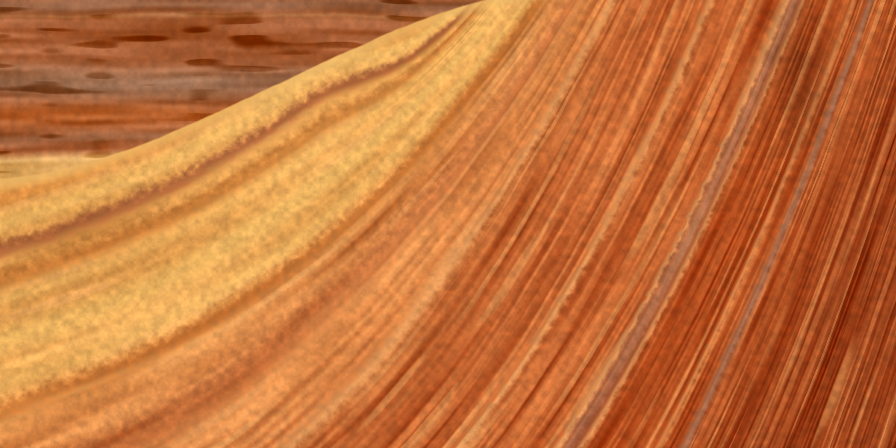
A Shadertoy shader for this texture:

```glsl
// Wind-carved sandstone: a sweeping slope of thin curved strata in front of flat distant ledges.
// A scalar "strata" field is constant along each curved layer; colour ramps, named bands and
// noise stretched along the layers are all functions of that field.

float hash(vec2 p) {
    vec3 q = fract(vec3(p.xyx) * 0.1031);
    q += dot(q, q.yzx + 33.33);
    return fract((q.x + q.y) * q.z);
}

float noise(vec2 p) {
    vec2 i = floor(p), f = fract(p);
    f = f * f * (3.0 - 2.0 * f);
    return mix(mix(hash(i), hash(i + vec2(1, 0)), f.x),
               mix(hash(i + vec2(0, 1)), hash(i + vec2(1, 1)), f.x), f.y);
}

float fbm(vec2 p) {
    float sum = 0.0, amp = 0.5;
    for (int i = 0; i < 4; i++) {
        sum += amp * noise(p);
        p = p * 2.03 + 17.1;
        amp *= 0.5;
    }
    return sum / 0.9375;
}

float band(float s, float centre, float width) {
    float d = (s - centre) / width;
    return exp(-d * d);
}

float ridge(float x) {
    return 0.6 + 0.08 * x + 0.33 * smoothstep(0.0, 1.25, x);
}

// Layers steepen to the right and pinch together under the crest.
float strata(vec2 p) {
    float q = p.y - p.x * (0.3 + p.x * (0.125 + p.x * 0.183));
    float s = q - 0.2 * (p.y - 0.5) * exp(-(q + 0.3) * (q + 0.3) / 0.14);
    float pinch = 1.0 + 1.3 * smoothstep(0.7, 1.1, p.x);
    return s > 0.22 ? 0.22 + (s - 0.22) * pinch : s;
}

vec3 slopeColour(vec2 p) {
    float s = strata(p);
    float along = p.x + p.y;
    s += 0.012 * (fbm(vec2(along * 5.0, s * 9.0)) - 0.5);
    float grain = fbm(p * 75.0) - 0.5;
    float rough = s + 0.022 * grain;

    // Broad ramp: dark red lower right to gold upper left
    vec3 c = mix(vec3(0.60, 0.25, 0.10), vec3(0.71, 0.32, 0.135), smoothstep(-1.85, -1.2, s));
    c = mix(c, vec3(0.76, 0.39, 0.19), smoothstep(-1.1, -0.45, s));
    c = mix(c, vec3(0.82, 0.50, 0.26), smoothstep(-0.4, 0.05, s));
    c = mix(c, vec3(0.88, 0.61, 0.31), smoothstep(0.03, 0.2, s));

    // Layer-aligned lines, coarse to fine
    float coarse = noise(vec2(s * 13.0, along * 0.7)) - 0.5;
    float medium = noise(vec2(s * 37.0 + 5.0, along * 1.5)) - 0.5;
    float fine = noise(vec2(s * 88.0 + 9.0, along * 3.0)) - 0.5;
    float golden = smoothstep(0.0, 0.25, s);
    float tone = 0.10 * coarse + 0.16 * medium + 0.20 * fine * (1.0 - 0.5 * golden);
    c += tone * vec3(1.0, 1.0, 0.72);
    float pale = smoothstep(0.70, 0.9, noise(vec2(s * 49.0 + 31.0, along * 2.0)));
    c = mix(c, vec3(0.92, 0.65, 0.39), 0.48 * pale);

    // Gold and rust layers on the left shoulder
    vec3 gold = vec3(0.95, 0.74, 0.40), rust = vec3(0.70, 0.36, 0.13);
    c = mix(c, gold, 0.75 * band(s, 0.245, 0.035));
    c = mix(c, gold, 0.55 * band(s, 0.16, 0.025));
    c = mix(c, gold, 0.45 * band(s, 0.33, 0.02));
    c = mix(c, gold, 0.70 * band(s, 0.50, 0.03));
    c = mix(c, rust, 0.55 * band(rough, 0.115, 0.018));
    c = mix(c, rust, 0.40 * band(rough, 0.375, 0.022));
    c = mix(c, vec3(0.84, 0.50, 0.20), 0.55 * band(s, 0.555, 0.022));
    c = mix(c, vec3(0.61, 0.32, 0.19), 0.75 * band(rough, 0.445, 0.018));
    c = mix(c, vec3(0.65, 0.30, 0.15), 0.45 * band(rough, -0.015, 0.035));

    // Rough pale and grey seams crossing the red face
    vec3 cream = vec3(0.91, 0.65, 0.40), grey = vec3(0.66, 0.46, 0.35);
    c = mix(c, cream, 0.60 * band(rough, -0.19, 0.018));
    c = mix(c, cream, 0.65 * band(rough, -0.59, 0.016));
    c = mix(c, grey, 0.65 * band(rough, -0.95, 0.038));
    c = mix(c, cream, 0.70 * band(rough, -0.91, 0.012));
    c = mix(c, cream, 0.60 * band(rough, -0.995, 0.012));
    c = mix(c, cream, 0.45 * band(rough, -1.29, 0.015));
    c = mix(c, grey, 0.80 * band(rough, -1.40, 0.022));

    // Weathered stain, grain and sunlit crest
    vec2 stain = (p - vec2(1.79, 0.83)) / vec2(0.07, 0.16);
    c *= 1.0 - 0.20 * exp(-dot(stain, stain));
    c *= 1.0 + 0.30 * grain;
    float depth = ridge(p.x) - p.y;
    return mix(c, vec3(0.94, 0.74, 0.42), 0.7 * (1.0 - smoothstep(0.004, 0.035, depth)));
}

vec3 ledgeColour(vec2 p) {
    float y = p.y + 0.025 * (fbm(p * vec2(3.0, 9.0)) - 0.5);
    vec3 c = vec3(0.65, 0.36, 0.20);
    c = mix(c, vec3(0.60, 0.43, 0.32), 0.85 * band(y, 0.815, 0.037));
    c = mix(c, vec3(0.57, 0.39, 0.28), 0.70 * band(y, 0.99, 0.018));
    c = mix(c, vec3(0.70, 0.35, 0.14), 0.85 * band(y, 0.745, 0.025));
    c = mix(c, vec3(0.58, 0.37, 0.24), 0.70 * band(y, 0.695, 0.012));
    c = mix(c, vec3(0.80, 0.56, 0.36), 0.50 * band(y, 0.965, 0.005));
    c = mix(c, vec3(0.88, 0.66, 0.38), 1.0 - smoothstep(0.642, 0.668, y));
    c += 0.18 * (noise(vec2(p.x * 5.0, y * 85.0)) - 0.5);
    c -= 0.16 * smoothstep(0.72, 0.9, noise(vec2(p.x * 9.0, y * 60.0 + 7.0)));
    return c * (0.88 + 0.24 * fbm(p * 70.0));
}

void mainImage(out vec4 fragColor, in vec2 fragCoord) {
    vec2 p = fragCoord / iResolution.y;
    p.x *= 2.0 * iResolution.y / iResolution.x;
    float edge = ridge(p.x) + 0.006 * (fbm(p * 20.0) - 0.5);
    float cover = smoothstep(-0.003, 0.003, edge - p.y);
    vec3 c = mix(ledgeColour(p), slopeColour(p), cover);
    fragColor = vec4(clamp(c, 0.0, 1.0), 1.0);
}
```
